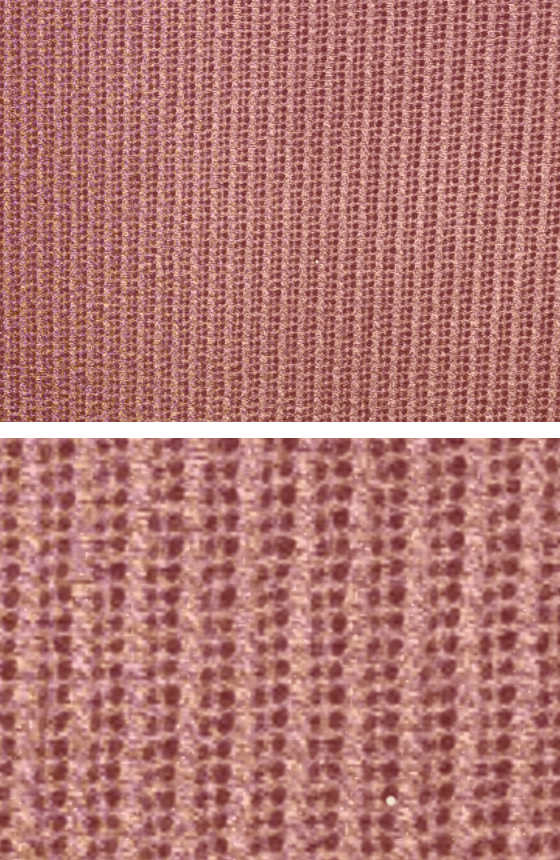
Top, the full canvas; bottom, a detail of the centre.
A WebGL 1 fragment shader for this texture:

```glsl
precision highp float;
// Rose ribbed knit: wide ribs and thin chains divided by ladders of small dark holes.
uniform vec2 u_resolution;

float hash(vec2 p) {
  return fract(sin(dot(p, vec2(127.1, 311.7))) * 43758.5453);
}

float noise(vec2 p) {
  vec2 i = floor(p), f = fract(p);
  f = f * f * (3.0 - 2.0 * f);
  return mix(mix(hash(i), hash(i + vec2(1.0, 0.0)), f.x),
             mix(hash(i + vec2(0.0, 1.0)), hash(i + 1.0), f.x), f.y);
}

void main() {
  vec2 p = gl_FragCoord.xy / u_resolution.x;
  float height = u_resolution.y / u_resolution.x;
  float y = p.y / height;

  // Ribs widen and lean towards the right, rows spread slightly
  float x = p.x + 0.05 * p.x * (1.0 - y) + 0.0025 * (noise(p * vec2(24.0, 55.0)) - 0.5);
  float column = 33.2 * x - 3.6 * x * x + 0.1;
  float row = (52.0 - 3.0 * p.x) * (y - 0.5) + 80.0 + 0.4 * sin(4.0 * p.x);
  row += 0.35 * (noise(p * 28.0) - 0.5);

  // Distance from the thin chain (0.0) to the middle of the wide rib (0.5)
  float across = abs(fract(column + 0.5) - 0.5);
  float side = floor(2.0 * column);
  float parity = mod(side, 2.0);
  row += 0.12 * parity * smoothstep(0.0, 0.1, across) * (1.0 - smoothstep(0.3, 0.5, across));
  vec2 stitch = vec2(side, floor(row));
  float wear = hash(stitch);
  float openness = smoothstep(-0.15, 0.95, p.x + 0.3 * (y - 0.5));

  // Soft holes, each with its own size and offset, wide on one side and narrow on the other
  vec2 q = vec2(across - mix(0.205, 0.165, parity) - 0.04 * (wear - 0.5),
                fract(row) - 0.5 + 0.14 * (hash(stitch + 7.3) - 0.5));
  q.x += 0.12 * q.y * (parity - 0.5);
  q /= vec2(mix(0.14, 0.09, parity) + 0.015 * openness, 0.40) * (0.82 + 0.28 * wear);
  float hole = 1.0 - smoothstep(0.5, 1.3, length(q));
  hole *= mix(0.75, 1.0, openness) * (0.8 + 0.2 * wear);
  hole *= 1.0 - parity * mix(0.45, 0.2, openness);

  // Raised yarn: slanted loops on the chain, chevrons on the rib
  float chain = 1.0 - smoothstep(0.02, 0.12, across);
  float rib = smoothstep(0.20, 0.42, across);
  float slant = (parity - 0.5) * across * 3.0;
  float loops = cos(6.2832 * (row + slant));
  float chevron = cos(6.2832 * (row - 1.6 * across));
  float light = 0.48 + 0.21 * rib + 0.09 * chain;
  light += 0.17 * chain * loops + 0.12 * rib * chevron;
  light += (1.0 - chain) * (1.0 - rib) * 0.12 * cos(6.2832 * row);

  // Fine fibres and scattered glints
  float fibre = noise(p * vec2(360.0, 420.0)) - 0.5;
  float strand = noise(vec2(p.x * 220.0 + p.y * 130.0, p.y * 420.0)) - 0.5;
  float glint = smoothstep(0.74, 0.98, noise(p * 330.0 + 41.0));
  light += 0.50 * fibre + 0.40 * strand + 0.26 * glint * (0.3 + rib);

  // Broad lighting, dimmer at the left and along the bottom
  light += 0.09 * smoothstep(0.0, 0.4, p.x) - 0.06;
  light += 0.08 * smoothstep(0.0, 0.5, y) - 0.04;
  light += 0.08 * (noise(p * 5.0) - 0.5);
  light = mix(light, 0.08 + 0.20 * fibre, hole);

  vec3 shadowRed = vec3(0.425, 0.145, 0.165);
  vec3 paleRose = vec3(0.91, 0.70, 0.675);
  vec3 color = mix(shadowRed, paleRose, clamp(light, -0.1, 1.12));

  // Gold and mauve sheen, strongest at the left
  float sheen = noise(p * vec2(250.0, 210.0) + 17.0) - 0.5;
  float sheenAmount = mix(1.25, 0.4, smoothstep(0.0, 0.6, p.x)) * (1.0 - 0.6 * hole);
  color += vec3(0.03, 0.06, -0.20) * sheen * sheenAmount;
  color += vec3(0.0, 0.008, -0.02) * (1.0 - y);

  // One bright speck of lint
  float speck = length(p - vec2(0.566, 0.38 * height));
  color = mix(color, vec3(0.95, 0.89, 0.82), 1.0 - smoothstep(0.0015, 0.004, speck));

  gl_FragColor = vec4(clamp(color, 0.0, 1.0), 1.0);
}
```
